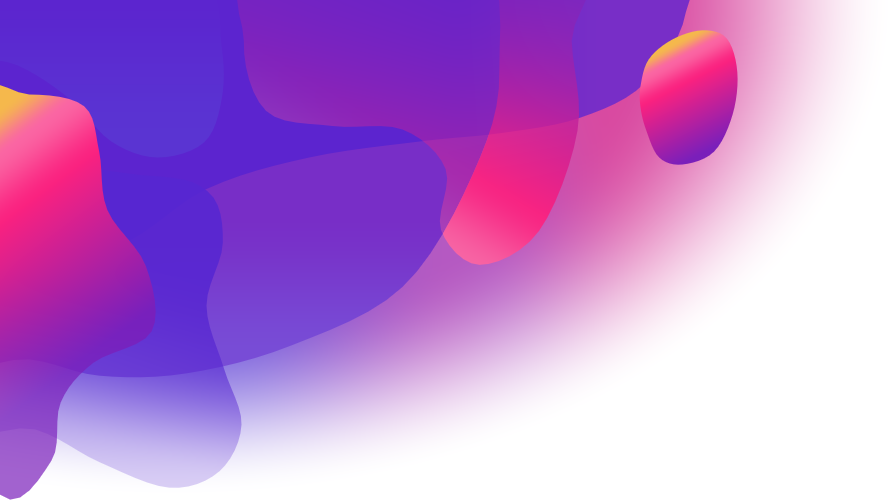
Give the GLSL for this background, as a Shadertoy shader.

```glsl
// Overlapping liquid blobs in indigo, violet and hot pink over a soft glow on white.
// Each blob is a closed Catmull-Rom curve; its signed distance gives a smooth mask,
// and the masks are layered with linear colour ramps and fading opacity.

// Design space: 432 units high, x to the right, y down from the top edge.
const float HEIGHT = 432.0;
const int KNOTS = 12;
const int STEPS = 6;

const vec3 WHITE      = vec3(1.0);
const vec3 GOLD       = vec3(0.96, 0.72, 0.30);
const vec3 PINK       = vec3(0.98, 0.40, 0.64);
const vec3 RED        = vec3(0.98, 0.13, 0.50);
const vec3 PURPLE     = vec3(0.48, 0.12, 0.73);
const vec3 INDIGO     = vec3(0.36, 0.14, 0.81);
const vec3 VIOLET     = vec3(0.47, 0.18, 0.78);
const vec3 PERIWINKLE = vec3(0.47, 0.30, 0.84);
const vec3 DEEP_BLUE  = vec3(0.34, 0.15, 0.82);
const vec3 HAZE_BLUE  = vec3(0.35, 0.23, 0.83);
const vec3 GLOW_BLUE  = vec3(0.47, 0.37, 0.86);
const vec3 GLOW_MAUVE = vec3(0.71, 0.35, 0.76);
const vec3 GLOW_ROSE  = vec3(0.85, 0.29, 0.63);

const vec2 GLOW_CENTRE = vec2(150.0, 0.0);
const vec2 GLOW_RADII  = vec2(600.0, 415.0);
const vec2 GLOW_FADE   = vec2(0.66, 1.03);

// Curve knots of each blob
const vec2 CANOPY[KNOTS] = vec2[](
    vec2(575, -60), vec2(588, 10), vec2(553, 71), vec2(497, 101), vec2(430, 114), vec2(362, 121),
    vec2(265, 135), vec2(177, 162), vec2(90, 215), vec2(-40, 220), vec2(-60, -60), vec2(300, -100));
const vec2 BOWL[KNOTS] = vec2[](
    vec2(400, -50), vec2(428, 60), vec2(405, 150), vec2(345, 246), vec2(250, 296), vec2(160, 320),
    vec2(85, 322), vec2(25, 308), vec2(-60, 305), vec2(-80, 150), vec2(-60, -60), vec2(200, -90));
const vec2 DRAPE[KNOTS] = vec2[](
    vec2(232, -30), vec2(209, 35), vec2(228, 95), vec2(285, 108), vec2(345, 111), vec2(382, 145),
    vec2(378, 197), vec2(411, 227), vec2(462, 198), vec2(495, 112), vec2(490, 35), vec2(490, -40));
const vec2 HAZE[KNOTS] = vec2[](
    vec2(-40, 40), vec2(15, 56), vec2(60, 85), vec2(95, 121), vec2(135, 135), vec2(175, 122),
    vec2(190, 85), vec2(190, 40), vec2(175, -20), vec2(90, -60), vec2(0, -60), vec2(-50, -20));
const vec2 VEIL[KNOTS] = vec2[](
    vec2(120, 150), vec2(178, 164), vec2(191, 208), vec2(177, 262), vec2(192, 316), vec2(207, 364),
    vec2(188, 404), vec2(145, 418), vec2(85, 396), vec2(30, 368), vec2(-50, 355), vec2(-50, 150));
const vec2 FLAME[KNOTS] = vec2[](
    vec2(-30, 90), vec2(25, 81), vec2(72, 91), vec2(85, 130), vec2(92, 180), vec2(125, 228),
    vec2(130, 284), vec2(80, 311), vec2(52, 345), vec2(44, 395), vec2(0, 424), vec2(-60, 300));
const vec2 PEBBLE[KNOTS] = vec2[](
    vec2(549, 74), vec2(556, 51), vec2(576, 34), vec2(602, 26), vec2(623, 33), vec2(632, 62),
    vec2(628, 98), vec2(612, 130), vec2(585, 141), vec2(565, 135), vec2(554, 112), vec2(549, 92));

// Antialiased coverage of the closed curve through the knots
float blob(vec2 p, vec2 k[KNOTS]) {
    float nearest = 1e9, side = 1.0;
    vec2 a = k[0];
    for (int i = 0; i < KNOTS; i++) {
        vec2 k0 = k[(i + KNOTS - 1) % KNOTS], k1 = k[i];
        vec2 k2 = k[(i + 1) % KNOTS], k3 = k[(i + 2) % KNOTS];
        vec2 c1 = k2 - k0, c2 = 2.0 * k0 - 5.0 * k1 + 4.0 * k2 - k3, c3 = 3.0 * (k1 - k2) + k3 - k0;
        for (int j = 1; j <= STEPS; j++) {
            float t = float(j) / float(STEPS);
            vec2 b = k1 + 0.5 * t * (c1 + t * (c2 + t * c3));
            vec2 edge = b - a, w = p - a;
            vec2 q = w - edge * clamp(dot(w, edge) / dot(edge, edge), 0.0, 1.0);
            nearest = min(nearest, dot(q, q));
            if ((a.y > p.y) != (b.y > p.y) && w.x < edge.x * w.y / edge.y) side = -side;
            a = b;
        }
    }
    float pixel = HEIGHT / iResolution.y;
    return clamp(0.5 - side * sqrt(nearest) / pixel, 0.0, 1.0);
}

// Gold to pink to red to purple along the line between two points
vec3 sunset(vec2 p, vec2 start, vec2 end) {
    vec2 axis = end - start;
    float t = dot(p - start, axis) / dot(axis, axis);
    vec3 col = mix(GOLD, PINK, smoothstep(0.02, 0.17, t));
    col = mix(col, RED, smoothstep(0.15, 0.40, t));
    return mix(col, PURPLE, clamp((t - 0.38) / 0.62, 0.0, 1.0));
}

vec3 glow(vec2 p) {
    vec3 hue = mix(GLOW_BLUE, GLOW_MAUVE, smoothstep(190.0, 390.0, p.x));
    hue = mix(hue, GLOW_ROSE, smoothstep(340.0, 500.0, p.x - 0.3 * p.y));
    float r = length((p - GLOW_CENTRE) / GLOW_RADII);
    return mix(hue, WHITE, smoothstep(GLOW_FADE.x, GLOW_FADE.y, r));
}

void mainImage(out vec4 fragColor, in vec2 fragCoord) {
    vec2 p = fragCoord * HEIGHT / iResolution.y;
    p.y = HEIGHT - p.y;
    vec3 col = glow(p);

    // Large violet masses
    float bowl = blob(p, BOWL);
    col = mix(col, mix(VIOLET, PERIWINKLE, smoothstep(180.0, 310.0, p.y)), bowl);
    col = mix(col, mix(INDIGO, VIOLET, smoothstep(380.0, 520.0, p.x)), blob(p, CANOPY));
    col = mix(col, HAZE_BLUE, 0.7 * smoothstep(-20.0, 120.0, p.y) * blob(p, HAZE));

    // Pink drape, dimmed where the bowl lies in front of it
    float drapeAlpha = mix(0.5, 0.96, smoothstep(-10.0, 170.0, p.y)) * mix(1.0, 0.38, bowl);
    col = mix(col, sunset(p, vec2(362, 263), vec2(521, -8)), drapeAlpha * blob(p, DRAPE));

    // Blue veil fading downward, then the bright foreground blobs
    float veilAlpha = mix(0.9, 0.22, smoothstep(170.0, 350.0, p.y - 0.35 * p.x));
    col = mix(col, DEEP_BLUE, veilAlpha * blob(p, VEIL));
    float flameAlpha = mix(1.0, 0.7, smoothstep(220.0, 350.0, p.y));
    col = mix(col, sunset(p, vec2(0, 87), vec2(132, 263)), flameAlpha * blob(p, FLAME));
    col = mix(col, sunset(p, vec2(562, 43), vec2(606, 129)), blob(p, PEBBLE));

    fragColor = vec4(col, 1.0);
}
```
